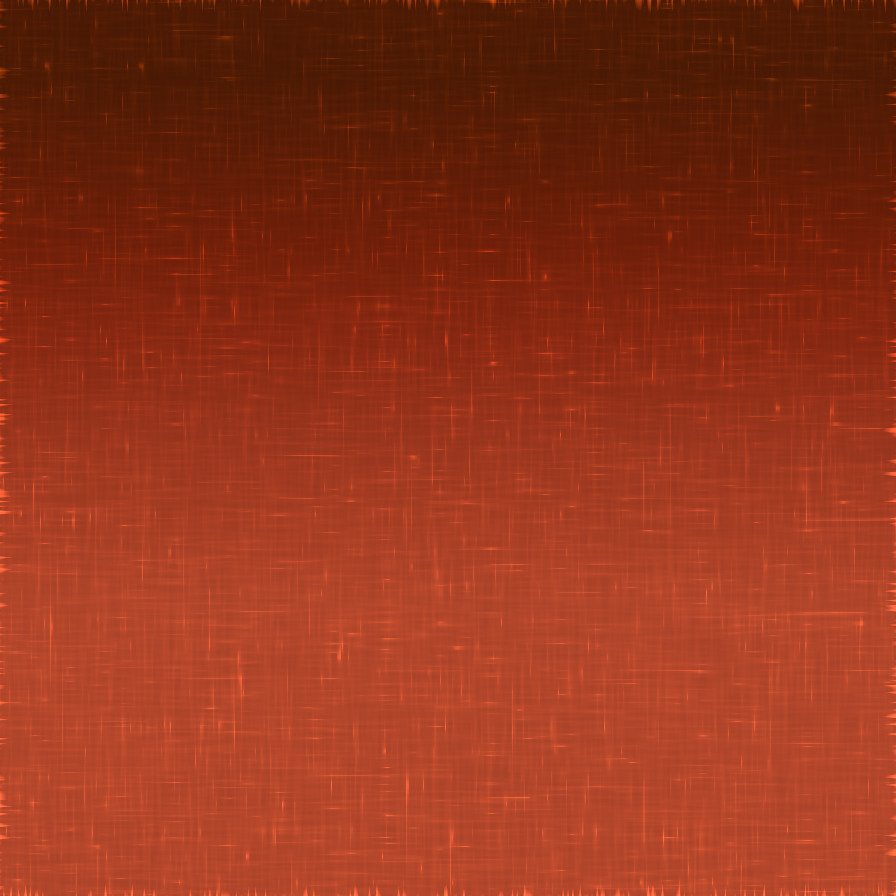
Write a three.js fragment shader that draws this texture.

```glsl
// Fine woven cloth fading from dark brown at the top to terracotta, with faint threads and frayed edges.
varying vec2 vUv;

// Vertical gradient, from top to bottom
const vec3 UMBER  = vec3(0.298, 0.102, 0.016);
const vec3 RUSSET = vec3(0.365, 0.110, 0.024);
const vec3 GARNET = vec3(0.440, 0.122, 0.036);
const vec3 BRICK  = vec3(0.525, 0.155, 0.069);
const vec3 CLAY   = vec3(0.612, 0.214, 0.119);
const vec3 TERRA  = vec3(0.697, 0.273, 0.166);

// Cloth
const int   LAYERS        = 3;
const float THREAD_COUNT  = 370.0;  // rows of thread across the canvas
const float THREAD_BREAKS = 17.0;   // segments along one thread
const float THREAD_WAVER  = 0.0015;
const float WEAVE_DEPTH   = 0.028;
const float THREAD_GLOW   = 0.10;
const float SPARK_GLOW    = 0.45;
const float MOTTLE_DEPTH  = 0.012;
const vec3  THREAD_TINT   = vec3(1.0, 1.08, 0.95);

// Frayed border
const float FRAY_COUNT  = 370.0;
const float FRAY_LENGTH = 0.016;
const float FRAY_GLOW   = 1.1;

float hash(vec2 p) {
  vec3 q = fract(p.xyx * 0.1031);
  q += dot(q, q.yzx + 33.33);
  return fract((q.x + q.y) * q.z);
}

float noise(vec2 p) {
  vec2 cell = floor(p);
  vec2 f = fract(p);
  f = f * f * (3.0 - 2.0 * f);
  return mix(mix(hash(cell), hash(cell + vec2(1.0, 0.0)), f.x),
             mix(hash(cell + vec2(0.0, 1.0)), hash(cell + vec2(1.0, 1.0)), f.x), f.y);
}

vec3 gradient(float h) {
  vec3 c = mix(TERRA, CLAY, clamp((h - 0.33) / 0.17, 0.0, 1.0));
  c = mix(c, BRICK,  clamp((h - 0.50) / 0.125, 0.0, 1.0));
  c = mix(c, GARNET, clamp((h - 0.625) / 0.10, 0.0, 1.0));
  c = mix(c, RUSSET, clamp((h - 0.725) / 0.09, 0.0, 1.0));
  return mix(c, UMBER, clamp((h - 0.815) / 0.10, 0.0, 1.0));
}

// Threads running along p.x: x = soft weave, y = bright threads, z = rare sparks
vec3 threads(vec2 p, float seed) {
  vec3 sum = vec3(0.0);
  p.y += THREAD_WAVER * noise(p * 9.0 + seed);
  for (int i = 0; i < LAYERS; i++) {
    float k = float(i);
    vec2 scale = vec2(THREAD_BREAKS * (1.0 + 0.5 * k), THREAD_COUNT * (1.0 - 0.1 * k));
    float n = noise(p * scale + seed + 71.3 * k);
    sum += vec3(n - 0.5, pow(n, 9.0), pow(n, 55.0));
  }
  return sum;
}

// Short bright fibres reaching inward from both ends of the p.x axis
float fray(vec2 p, float seed) {
  float side = step(0.5, p.x);
  float edge = min(p.x, 1.0 - p.x);
  float n = noise(vec2(p.y * FRAY_COUNT + seed, side * 19.0 + floor(seed)));
  float sparse = n * n * n * n;
  float reach = max(FRAY_LENGTH * sparse, 0.0004);
  return sparse * clamp(1.0 - edge / reach, 0.0, 1.0);
}

void main() {
  vec2 uv = vUv;
  vec3 cloth = threads(uv, 13.7) + threads(uv.yx, 137.9);

  // Uneven density keeps the threads in loose clusters
  float density = mix(0.7, 1.3, noise(uv * 11.0 + 5.0));
  float mottle = noise(uv * 7.0 + 41.0) + 0.5 * noise(uv * 23.0 + 67.0) - 0.75;

  vec3 base = gradient(uv.y + 0.004 * mottle);
  float shade = 1.0 + MOTTLE_DEPTH * mottle + WEAVE_DEPTH * cloth.x;
  // Threads stand out more on the dark part
  float contrast = mix(0.75, 1.5, smoothstep(0.3, 0.95, uv.y));
  float glow = density * contrast * (THREAD_GLOW * cloth.y + SPARK_GLOW * cloth.z);
  glow += FRAY_GLOW * contrast * (fray(uv, 23.1) + fray(uv.yx, 89.4));

  vec3 color = base * (shade + glow * THREAD_TINT);
  gl_FragColor = vec4(clamp(color, 0.0, 1.0), 1.0);
}
```
